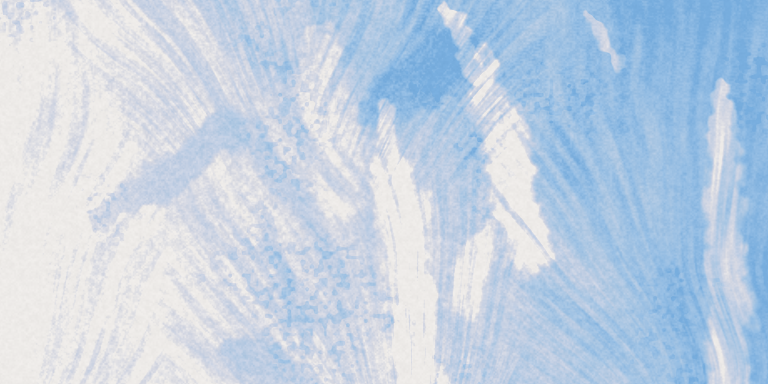
A Shadertoy shader for this texture:

```glsl
// Frost on a window pane: fanned ice fibres and white plumes fading into blue.
const int TONES = 6;
const vec3 PALETTE[TONES] = vec3[TONES](
    vec3(0.47, 0.68, 0.87), vec3(0.58, 0.74, 0.89), vec3(0.67, 0.78, 0.89),
    vec3(0.76, 0.81, 0.89), vec3(0.84, 0.85, 0.89), vec3(0.93, 0.92, 0.91));

// Each fan: centre of its territory, then the root its fibres radiate from.
const int FANS = 7;
const vec4 FAN[FANS] = vec4[FANS](
    vec4(0.15, 0.45, -0.15, -0.60), vec4(0.75, 0.40, 1.20, -0.60),
    vec4(1.10, 0.30, 1.08, -0.50), vec4(1.52, 0.45, 2.00, -0.50),
    vec4(1.93, 0.40, 1.86, -0.70), vec4(0.50, 0.95, 0.95, 0.25),
    vec4(1.12, 0.80, 0.72, 0.10));

// Each stroke: tip and foot; then its width and its brightening or darkening.
const int STROKES = 11;
const vec4 STROKE[STROKES] = vec4[STROKES](
    vec4(1.17, 0.99, 1.25, 0.82), vec4(1.27, 0.88, 1.37, 0.32),
    vec4(1.02, 0.70, 1.09, -0.05), vec4(1.89, 0.76, 1.91, -0.05),
    vec4(0.82, 0.92, 0.91, 0.50), vec4(1.52, 0.96, 1.60, 0.83),
    vec4(1.28, 0.42, 1.21, 0.22), vec4(0.26, 0.42, 0.60, 0.66),
    vec4(0.60, 0.10, 0.82, -0.05), vec4(0.97, 0.70, 1.20, 0.86),
    vec4(0.68, 0.46, 0.78, 0.12));
const vec2 WEIGHT[STROKES] = vec2[STROKES](
    vec2(0.035, 0.55), vec2(0.075, 0.65), vec2(0.085, 0.50), vec2(0.070, 0.50),
    vec2(0.090, 0.25), vec2(0.022, 0.45), vec2(0.055, 0.35), vec2(0.075, -0.32),
    vec2(0.080, -0.28), vec2(0.110, -0.28), vec2(0.035, -0.20));

const float FAN_EDGE = 45.0;      // sharpness of the borders between fans
const float FIBRE_CONTRAST = 0.30;
const float GRAIN_CONTRAST = 0.20;
const float CRUMB_DEPTH = 0.22;

float hash(vec2 p) {
    return fract(sin(dot(p, vec2(127.1, 311.7))) * 43758.5);
}

float noise(vec2 p) {
    vec2 i = floor(p), f = fract(p);
    f = f * f * (3.0 - 2.0 * f);
    return mix(mix(hash(i), hash(i + vec2(1, 0)), f.x),
               mix(hash(i + vec2(0, 1)), hash(i + vec2(1, 1)), f.x), f.y);
}

float fbm(vec2 p) {
    float sum = 0.0, amp = 0.5;
    for (int i = 0; i < 4; i++) {
        sum += amp * noise(p);
        p = p * 2.1 + 17.3;
        amp *= 0.5;
    }
    return sum / 0.9375;
}

// Long thin streaks radiating from a root, about -0.5 to 0.5.
float fibres(vec2 v, float bend, float seed) {
    float angle = atan(v.x, v.y) + bend, reach = length(v);
    float bands = noise(vec2(angle * 18.0 + seed, reach * 2.5));
    float ribs = noise(vec2(angle * 62.0 + seed, reach * 5.0));
    float hairs = noise(vec2(angle * 145.0 + seed, reach * 12.0));
    return 0.30 * bands + 0.45 * smoothstep(0.2, 0.8, ribs) + 0.35 * hairs - 0.55;
}

// Tapered soft-edged stroke, narrow at its tip.
float stroke(vec2 p, vec4 s, float width) {
    vec2 axis = s.zw - s.xy;
    float h = clamp(dot(p - s.xy, axis) / dot(axis, axis), 0.0, 1.0);
    float taper = 0.4 + 0.6 * smoothstep(0.0, 0.35, h);
    return 1.0 - smoothstep(0.5, 1.0, length(p - s.xy - axis * h) / (width * taper));
}

void mainImage(out vec4 fragColor, in vec2 fragCoord) {
    vec2 p = fragCoord / iResolution.y;
    p.x *= 2.0 * iResolution.y / iResolution.x;

    // Ragged displacement for the borders
    vec2 ragged = p + 0.08 * (vec2(fbm(p * 9.0), fbm(p * 9.0 + 40.0)) - 0.5)
                    + 0.025 * (vec2(noise(p * 48.0), noise(p * 48.0 + 70.0)) - 0.5);

    // Fibre fans, blended by closeness to their territories
    float bend = 0.14 * noise(p * 3.0), fibre = 0.0, total = 0.0;
    for (int i = 0; i < FANS; i++) {
        vec2 away = (ragged - FAN[i].xy) * vec2(1.0, 0.7);
        float share = exp(-FAN_EDGE * dot(away, away));
        fibre += share * fibres(p - FAN[i].zw, bend, float(i) * 31.0);
        total += share;
    }
    fibre /= total;

    // Broad light: white at lower left, blue at upper right
    float tone = 1.0 - 0.44 * p.x - 0.2 * (p.y - 0.4) + 0.45 * (fbm(p * 3.5 + 5.0) - 0.5);

    // Plumes and bare patches, split along the fibres
    for (int i = 0; i < STROKES; i++) {
        float cover = stroke(ragged, STROKE[i], WEIGHT[i].x);
        tone += WEIGHT[i].y * cover * clamp(0.8 + 1.1 * fibre, 0.0, 1.2);
    }

    // Fibres, grain and dark crumbs, softer toward the right
    float focus = 1.0 - 0.4 * smoothstep(1.3, 2.0, p.x);
    float grain = 0.5 * noise(p * 115.0) + 0.5 * noise(p * 230.0 + 9.0) - 0.5;
    float crumbs = smoothstep(0.5, 0.75, noise(p * 85.0 + 3.0))
                 * smoothstep(0.5, 0.7, fbm(p * 4.0 + 23.0));
    tone += focus * (FIBRE_CONTRAST * 1.4 * fibre + GRAIN_CONTRAST * grain - CRUMB_DEPTH * crumbs);

    // Walk through the palette from blue to white
    float level = tone * float(TONES) - 0.5;
    vec3 color = PALETTE[0];
    for (int i = 1; i < TONES; i++)
        color = mix(color, PALETTE[i], clamp(level - float(i - 1), 0.0, 1.0));
    color += 0.04 * focus * grain;
    fragColor = vec4(color, 1.0);
}
```
